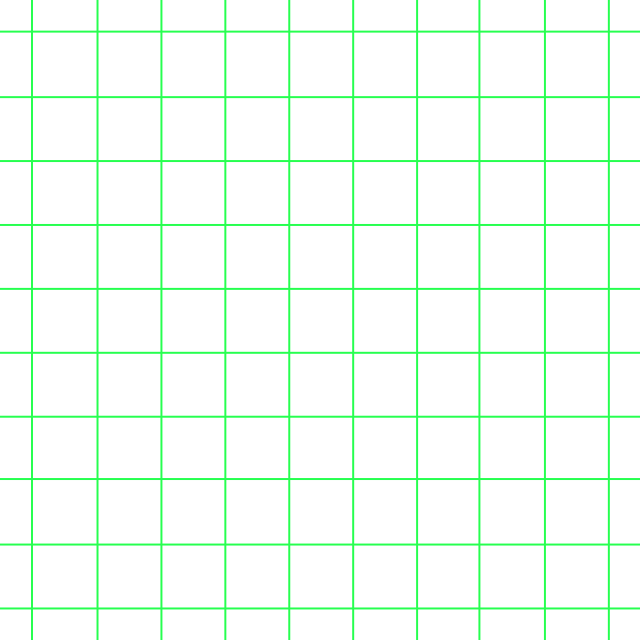
This pattern is drawn by a three.js fragment shader. Its source:

```glsl
// Thin green graph-paper grid on white, ten lines across and ten down.
// Each axis finds its nearest line, nudges every seventh one slightly,
// and takes the exact share of the pixel that the line covers.

varying vec2 vUv;

const vec3 PAPER_COLOR = vec3(1.0);
const vec3 LINE_COLOR = vec3(0.15, 1.0, 0.31);
const float PITCH = 0.09987;                      // distance between lines
const vec2 FIRST_LINE = vec2(0.0525, 0.0519);     // from the left and the top
const float LINE_WIDTH = 0.0031;
const float NUDGE_EVERY = 7.0;                    // lines between uneven gaps
const float NUDGE = -0.0025;

// Center of the line nearest to a position along one axis
float nearestLine(float position, float first) {
  float index = floor((position - first) / PITCH + 0.5);
  float nudged = step(mod(index + 0.5, NUDGE_EVERY), 1.0);
  return first + index * PITCH + nudged * NUDGE;
}

// Share of a pixel's span that lies inside the line
float lineCoverage(float position, float first, float pixel) {
  float offset = position - nearestLine(position, first);
  float upper = min(offset + 0.5 * pixel, 0.5 * LINE_WIDTH);
  float lower = max(offset - 0.5 * pixel, -0.5 * LINE_WIDTH);
  return clamp((upper - lower) / pixel, 0.0, 1.0);
}

void main() {
  vec2 pixel = max(fwidth(vUv), vec2(0.00001));
  vec2 fromTopLeft = vec2(vUv.x, 1.0 - vUv.y);

  float vertical = lineCoverage(fromTopLeft.x, FIRST_LINE.x, pixel.x);
  float horizontal = lineCoverage(fromTopLeft.y, FIRST_LINE.y, pixel.y);

  // Union of both line sets, so crossings keep the same color
  float ink = 1.0 - (1.0 - vertical) * (1.0 - horizontal);
  gl_FragColor = vec4(mix(PAPER_COLOR, LINE_COLOR, ink), 1.0);
}
```
